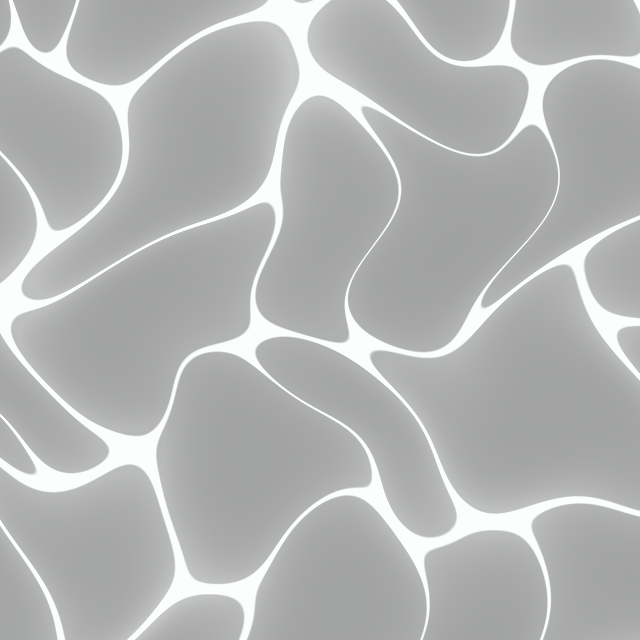
Reproduce this pattern procedurally as a WebGL 2 fragment shader.

```glsl
#version 300 es
precision highp float;
// Water caustics: a white web of curved filaments on soft grey cells.
// A weighted cellular noise is bent by layered sine shears; a smooth minimum
// of its border distances swells the junctions and feeds a faint halo.

uniform vec2 u_resolution;
out vec4 fragColor;

const float CELLS = 3.8;         // seeds along the canvas
const float WEIGHT = 0.34;       // spread of cell sizes
const float WEB_ROUNDING = 16.0; // lower values widen the junctions
const float HALO_FALLOFF = 7.0;
const vec3 GREY = vec3(0.624, 0.630, 0.627);
const vec3 WHITE = vec3(0.984, 0.996, 0.994);

vec3 hash3(vec2 cell) {
    vec3 h = fract(cell.xyx * vec3(0.1031, 0.1030, 0.0973) + 0.317);
    h += dot(h, h.yxz + 33.33);
    return fract((h.xxy + h.yzz) * h.zyx);
}

// One sine shear along each axis: bends space without folding it.
vec2 shear(vec2 p, float amount, float frequency, vec2 phase) {
    p.x += amount * sin(frequency * p.y + phase.x);
    p.y += amount * sin(frequency * p.x + phase.y);
    return p;
}

vec2 bend(vec2 p) {
    p = shear(p, 0.08, 5.0, vec2(0.7, 2.9));
    p = shear(p, 0.14, 3.3, vec2(4.1, 1.2));
    return shear(p, 0.25, 2.1, vec2(1.8, 5.3));
}

// Slow variation from 0 to 1 for filament width and halo strength.
float patches(vec2 p) {
    float waves = sin(1.9 * p.x + 1.3 * sin(1.4 * p.y))
                + sin(2.3 * p.y - 1.1 * p.x + 2.0);
    return 0.5 + 0.25 * waves;
}

// xy: offset from p to the seed, z: weighted squared distance.
vec3 seedAt(vec2 cell, vec2 p) {
    vec3 h = hash3(cell);
    vec2 offset = cell + h.xy - p;
    return vec3(offset, dot(offset, offset) - WEIGHT * h.z);
}

// x: smooth distance to the cell border, y: halo summed over all borders.
vec2 cellBorders(vec2 p, float rounding, float falloff) {
    vec2 base = floor(p);
    vec2 nearestCell = base;
    vec3 nearest = vec3(0.0, 0.0, 1e5);
    for (int y = -2; y <= 2; y++) {
        for (int x = -2; x <= 2; x++) {
            vec2 cell = base + vec2(x, y);
            vec3 seed = seedAt(cell, p);
            if (seed.z < nearest.z) {
                nearest = seed;
                nearestCell = cell;
            }
        }
    }

    float web = 1e-9;
    float halo = 0.0;
    for (int y = -2; y <= 2; y++) {
        for (int x = -2; x <= 2; x++) {
            vec2 cell = base + vec2(x, y);
            if (cell == nearestCell) continue;
            vec3 seed = seedAt(cell, p);
            float gap = max(length(seed.xy - nearest.xy), 1e-3);
            float border = 0.5 * (seed.z - nearest.z) / gap;
            web += exp(-rounding * border);
            halo += exp(-falloff * border);
        }
    }
    return vec2(-log(web) / rounding, halo);
}

void main() {
    float side = min(u_resolution.x, u_resolution.y);
    vec2 p = CELLS * gl_FragCoord.xy / side;
    float strength = patches(p);
    vec2 borders = cellBorders(bend(p + 7.0), WEB_ROUNDING, HALO_FALLOFF);

    // Soft halo, brightest beside strong filaments and junctions
    float halo = min(borders.y, 1.6) * mix(0.035, 0.095, strength);
    vec3 color = GREY + halo;

    // Crisp filaments with a smoothed edge
    float halfWidth = mix(0.004, 0.022, strength);
    float blur = 0.9 * CELLS / side;
    float filament = 1.0 - smoothstep(halfWidth - blur, halfWidth + blur, borders.x);
    color = mix(color, WHITE, filament);

    fragColor = vec4(color, 1.0);
}
```
